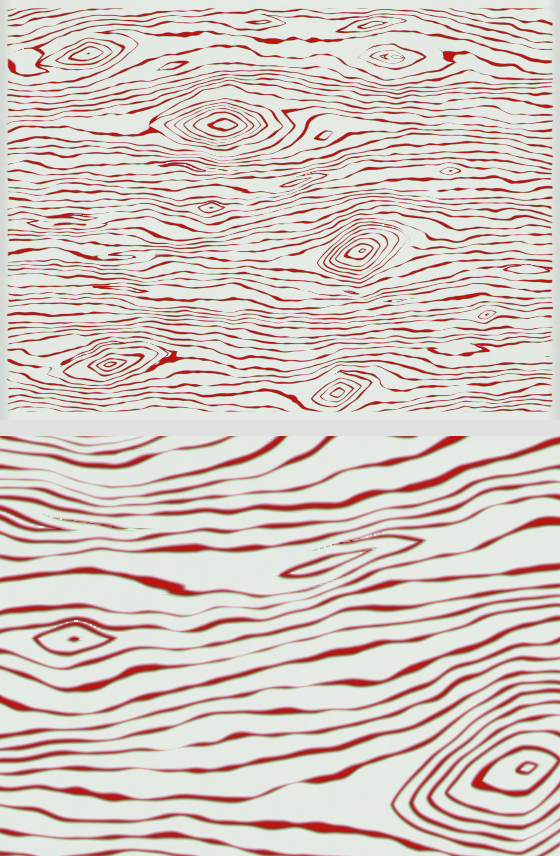
Top: the whole. Bottom: its middle third, enlarged.
This texture is drawn by a Shadertoy shader. Its source:

```glsl
vec2 hash2(vec2 p) {
    p = vec2(dot(p, vec2(127.1, 311.7)), dot(p, vec2(269.5, 183.3)));
    return fract(sin(p) * 43758.545);
}

float gradientNoise(vec2 p) {
    vec2 i = floor(p), f = fract(p);
    vec2 u = f * f * f * (f * (f * 6.0 - 15.0) + 10.0);
    vec2 e = vec2(0, 1);
    float a = dot(hash2(i) * 2.0 - 1.0, f);
    float b = dot(hash2(i + e.yx) * 2.0 - 1.0, f - e.yx);
    float c = dot(hash2(i + e.xy) * 2.0 - 1.0, f - e.xy);
    float d = dot(hash2(i + e.yy) * 2.0 - 1.0, f - e.yy);
    return mix(mix(a, b, u.x), mix(c, d, u.x), u.y);
}

// Grain height: flows around the knot outside, closed rings inside
float bendAroundKnot(vec2 p, vec2 center, vec2 size, float tilt) {
    vec2 d = p - center;
    vec2 k = abs(vec2(d.x, d.y - tilt * d.x)) / size;
    float r = pow(pow(k.x, 1.35) + pow(k.y, 1.35) + 1e-5, 1.0 / 1.35);
    float rings = size.y * 1.25 * (1.0 - r);
    float flow = d.y * (1.0 - pow(max(r, 1.0), -1.5));
    return center.y + (r < 1.0 ? rings : flow);
}

float grainField(vec2 p) {
    // Hand-drawn wobble, from broad to fine
    vec2 q = p;
    q.y += 0.012 * gradientNoise(p * vec2(3.0, 4.0));
    q += 0.014 * gradientNoise(p * vec2(13.0, 17.0) + 5.0);
    q.y += 0.005 * gradientNoise(p * vec2(30.0, 36.0) + 9.0);

    // Large knots: center and half size
    vec4 knots[6] = vec4[6](
        vec4(0.21, 0.87, 0.14, 0.052), vec4(0.94, 0.87, 0.12, 0.045),
        vec4(0.535, 0.725, 0.18, 0.075), vec4(0.86, 0.455, 0.11, 0.068),
        vec4(0.264, 0.193, 0.14, 0.050), vec4(0.807, 0.145, 0.085, 0.045));
    for (int i = 0; i < 6; i++) {
        float tilt = (i == 0 || i > 2) ? 0.22 : 0.0;
        q.y = bendAroundKnot(q, knots[i].xy, knots[i].zw, tilt);
    }

    // Small scattered eyes and slivers
    for (int i = 0; i < 22; i++) {
        vec2 place = hash2(vec2(float(i), 3.7));
        vec2 shape = hash2(vec2(float(i), 9.2));
        vec2 center = vec2((float(i) + place.x) / 22.0 * 1.33, place.y);
        vec2 size = vec2(mix(0.025, 0.12, shape.x), mix(0.007, 0.016, shape.y));
        q.y = bendAroundKnot(q, center, size, 0.2 * (shape.y - 0.5));
    }
    return q.y * 68.0 + 1.7 * gradientNoise(q * vec2(5.0, 22.0));
}

void mainImage(out vec4 fragColor, in vec2 fragCoord) {
    vec2 p = fragCoord / iResolution.y;
    float aspect = iResolution.x / iResolution.y;
    float pixel = 1.0 / iResolution.y;

    // Distance to the nearest grain line, in canvas units
    float grain = grainField(p);
    vec2 slope = vec2(dFdx(grain), dFdy(grain)) * iResolution.y;
    float spacing = 1.0 / max(length(slope), 14.0);
    float row = floor(grain);
    float offset = (fract(grain) - 0.5) * spacing * (slope.y < 0.0 ? -1.0 : 1.0);

    // Strokes swell, thin out and break into dashes
    float swell = gradientNoise(vec2(p.x * 13.0, row * 5.37 + p.y * 3.0));
    float nick = gradientNoise(vec2(p.x * 42.0 + 4.0, row * 3.71 + p.y * 9.0));
    float halfWidth = 0.0005 + 0.062 * spacing;
    halfWidth *= clamp(0.95 + 2.2 * swell + 1.9 * nick, -1.5, 1.6);
    halfWidth -= 0.002 * (1.0 - smoothstep(0.003, 0.009, spacing));

    // Printed area with slightly ragged ends
    vec2 fromEdge = min(p, vec2(aspect, 1.0) - p);
    float ragged = 0.006 * gradientNoise(vec2(row * 2.3, 1.5));
    float inset = min(fromEdge.x - 0.019 + ragged, fromEdge.y - 0.02);
    float printed = smoothstep(-pixel, pixel, inset);

    // Colour fringes: olive below each stroke, pink above
    vec3 depth = halfWidth - abs(offset + vec3(0.0007, 0.0, 0.0003));
    float soft = max(0.0018, 0.6 * pixel);
    vec3 coverage = smoothstep(-soft, soft, depth) * printed;

    vec3 paper = vec3(0.895, 0.915, 0.895);
    paper *= 0.93 + 0.07 * smoothstep(0.0, 0.035, fromEdge.x);
    paper += 0.012 * gradientNoise(p * 70.0) + 0.012 * gradientNoise(p * 3.0);
    vec3 darkInk = vec3(0.52, 0.15, 0.12);
    vec3 redInk = vec3(0.74, 0.08, 0.06);
    vec3 ink = mix(darkInk, redInk, smoothstep(0.0007, 0.0026, depth.y));

    fragColor = vec4(mix(paper, ink, coverage), 1.0);
}
```
